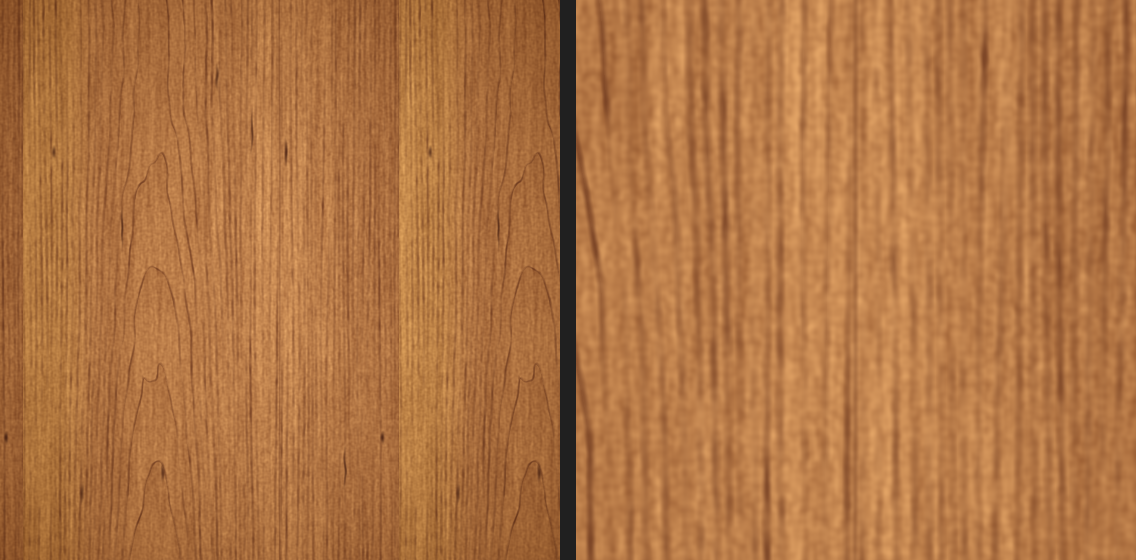
Left, the full canvas; right, a detail of the centre.
Write a three.js fragment shader that draws this texture.

```glsl
// Warm cherry wood veneer: repeated boards with fine straight grain, cathedral arches and dark flecks.
varying vec2 vUv;

const vec3 LIGHT_WOOD = vec3(0.835, 0.59, 0.36);
const vec3 DARK_WOOD = vec3(0.535, 0.295, 0.145);
const vec3 GRAIN_LINE = vec3(0.44, 0.23, 0.125);
const vec3 FLECK = vec3(0.30, 0.14, 0.08);
const vec3 HONEY_SHIFT = vec3(0.0, 0.010, -0.022); // hue of the pale strip
const vec3 VIGNETTE = vec3(0.48, 0.64, 0.86);      // darkening per channel
const float BOARD_WIDTH = 0.672;
const float BOARD_START = 0.041;
const float ARCH_AXIS = 0.235;    // centre of the arches within a board
const float ARCH_SPACING = 0.18;
const float ARCH_TOP = 0.80;
const float ARCH_ROUNDNESS = 0.125;
const float GRAIN_SLOPE = 21.0;   // ring growth per unit across the board
const float ARCH_LINE_WIDTH = 0.0030;
const float GRAIN_LINE_WIDTH = 0.0042;
const float BASE_TONE = 0.82;
const int FLECK_COUNT = 9;

vec2 hash2(vec2 p) {
  vec2 k = vec2(dot(p, vec2(127.1, 311.7)), dot(p, vec2(269.5, 183.3)));
  return fract(sin(k) * 43758.55);
}

float cornerSlope(vec2 cell, vec2 corner, vec2 f) {
  return dot(2.0 * hash2(cell + corner) - 1.0, f - corner);
}

float gradientNoise(vec2 p) {
  vec2 i = floor(p);
  vec2 f = fract(p);
  vec2 w = f * f * f * (f * (f * 6.0 - 15.0) + 10.0);
  float low = mix(cornerSlope(i, vec2(0.0, 0.0), f), cornerSlope(i, vec2(1.0, 0.0), f), w.x);
  float high = mix(cornerSlope(i, vec2(0.0, 1.0), f), cornerSlope(i, vec2(1.0, 1.0), f), w.x);
  return mix(low, high, w.y);
}

// 1 inside the arched zone, 0 in the straight grain
float archZone(float x) {
  return 1.0 - smoothstep(0.03, 0.20, abs(x - ARCH_AXIS));
}

// Growth ring phase: arches near the axis, upright lines further out
float ringPhase(vec2 p) {
  float zone = archZone(p.x);
  float dx = p.x - ARCH_AXIS;
  dx += 0.012 * gradientNoise(vec2(p.x * 30.0, p.y * 1.3));
  dx += 0.012 * zone * gradientNoise(vec2(3.5, p.y * 6.0));
  float rise = p.y - ARCH_TOP;
  rise = min(rise, 0.0) + 0.2 * max(rise, 0.0);
  rise += 0.07 * gradientNoise(vec2(p.x * 42.0, p.y * 13.0) + 7.3);
  float spread = sqrt(dx * dx + ARCH_ROUNDNESS * ARCH_ROUNDNESS) - ARCH_ROUNDNESS;
  return (rise * zone + GRAIN_SLOPE * spread) / ARCH_SPACING;
}

// Growth of the ring phase per unit of length
float ringDensity(vec2 p, float phase) {
  const float STEP = 0.0005;
  vec2 slope = vec2(ringPhase(p + vec2(STEP, 0.0)), ringPhase(p + vec2(0.0, STEP))) - phase;
  return max(length(slope) / STEP, 0.2);
}

// Scattered slim streaks and small pin knots
float fleckMask(vec2 p) {
  float mask = 0.0;
  for (int i = 0; i < FLECK_COUNT; i++) {
    float n = float(i);
    vec2 place = hash2(vec2(n, 4.7));
    vec2 kind = hash2(vec2(n, 9.2));
    vec2 center = vec2((n + 0.2 + 0.6 * place.x) / float(FLECK_COUNT) * BOARD_WIDTH,
                       0.1 + 0.8 * place.y);
    vec2 q = p - center;
    q.x += 0.005 * gradientNoise(vec2(n, p.y * 35.0));
    vec2 size = mix(vec2(0.0058, 0.008), vec2(0.0032, 0.055), kind.x);
    float shape = 1.0 - smoothstep(0.0, 1.0, length(q / size));
    mask = max(mask, shape * (0.6 + 0.4 * kind.y));
  }
  return mask;
}

void main() {
  // Boards side by side
  vec2 p = vec2(mod(vUv.x - BOARD_START, BOARD_WIDTH), vUv.y);
  float zone = archZone(p.x);
  float phase = ringPhase(p);
  float density = ringDensity(p, phase);
  float sparse = 1.0 - smoothstep(20.0, 85.0, density);

  // Broad tone across the board
  float pale = 1.0 - smoothstep(0.06, 0.14, p.x);
  float tone = BASE_TONE + 0.10 * pale - 0.13 * zone;
  tone -= 0.21 * smoothstep(0.47, 0.61, p.x);
  tone += 0.19 * gradientNoise(vec2(p.x * 22.0, p.y * 0.9) + 2.1);
  tone += 0.15 * gradientNoise(vec2(p.x * 62.0, p.y * 1.6) + 8.4);
  tone -= 0.14 * sparse * (fract(phase + 0.5) - 0.5);

  // Fine fibres and pores
  tone += 0.36 * gradientNoise(vec2(p.x * 145.0, p.y * 9.0));
  tone += 0.32 * gradientNoise(p * vec2(215.0, 75.0));
  tone += 0.28 * gradientNoise(p * vec2(180.0, 200.0) + 31.0);
  vec3 color = mix(DARK_WOOD, LIGHT_WOOD, tone) + HONEY_SHIFT * pale;

  // Grain lines: soft, faint and ragged where dense, crisp on the arches
  float dist = abs(fract(phase) - 0.5) / density;
  dist += 0.0009 * gradientNoise(p * vec2(120.0, 95.0) + 17.0);
  float line = 1.0 - smoothstep(0.0, mix(GRAIN_LINE_WIDTH, ARCH_LINE_WIDTH, sparse), dist);
  float presence = 0.9 + 1.3 * gradientNoise(vec2(p.x * 65.0, p.y * 2.6) + 5.0)
                       + 0.9 * gradientNoise(vec2(p.x * 90.0, p.y * 42.0));
  presence = max(presence, 0.0);
  float strength = mix(0.28 * presence * presence, 0.58 * presence, sparse);
  color = mix(color, GRAIN_LINE, clamp(strength, 0.0, 0.8) * line);

  // Dark heart line and flecks
  float heartX = 0.459 + 0.003 * gradientNoise(vec2(0.5, p.y * 3.0));
  float heart = 1.0 - smoothstep(0.0, 0.0028, abs(p.x - heartX));
  color = mix(color, GRAIN_LINE, 0.4 * heart);
  color = mix(color, FLECK, fleckMask(p));

  // Darker towards the corners
  vec2 fromCenter = vUv - 0.5;
  color *= 1.0 - VIGNETTE * dot(fromCenter, fromCenter);
  gl_FragColor = vec4(color, 1.0);
}
```
